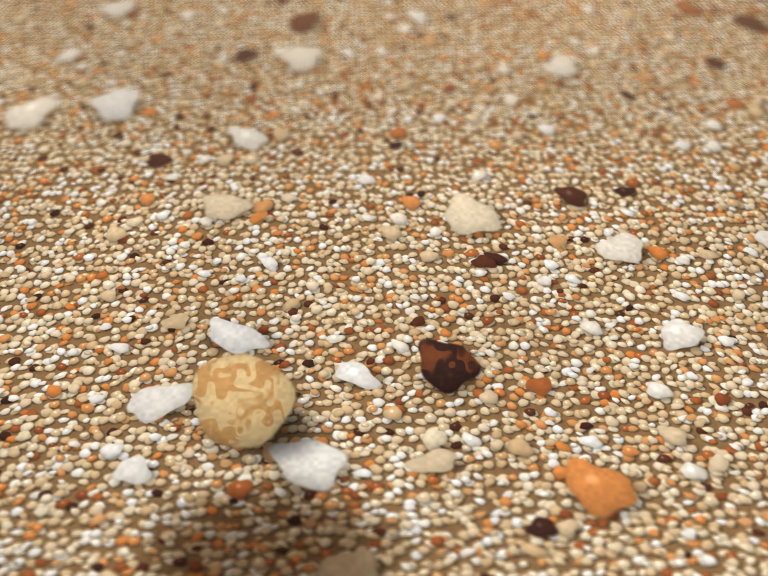
This texture is drawn by a Shadertoy shader. Its source:

```glsl
const vec3 GAP = vec3(.55, .42, .28);
const vec3 TAN = vec3(.76, .63, .46);
const vec3 CREAM = vec3(.86, .79, .67);
const vec3 SHELL = vec3(.87, .85, .82);
const vec3 ORANGE = vec3(.80, .48, .24);
const vec3 RUST = vec3(.52, .28, .17);
const vec3 DARK = vec3(.23, .15, .13);
const float HORIZON = 1.7;
const int LENS_SAMPLES = 8;

vec4 hash4(vec2 p, float seed) {
    vec4 q = fract((p.xyxy + seed * 17.3) * vec4(.1031, .1030, .0973, .1099));
    q += dot(q, q.wzxy + 33.33);
    return fract((q.xxyz + q.yzzw) * q.zywx);
}

float noise(vec2 p) {
    vec2 i = floor(p), f = fract(p);
    f *= f * (3. - 2. * f);
    float low = mix(hash4(i, 3.).x, hash4(i + vec2(1, 0), 3.).x, f.x);
    float high = mix(hash4(i + vec2(0, 1), 3.).x, hash4(i + 1., 3.).x, f.x);
    return mix(low, high, f.y);
}

// Shares are cumulative: dark, rust, orange, shell; the rest is sand
vec3 mineral(float pick, float tone, vec4 shares) {
    if (pick < shares.x) return mix(DARK, RUST, tone * .45);
    if (pick < shares.y) return mix(RUST, ORANGE, tone * .6);
    if (pick < shares.z) return mix(ORANGE, TAN, tone * .7);
    if (pick < shares.w) return mix(CREAM, SHELL, .4 + .6 * tone);
    return mix(TAN, CREAM, tone);
}

// One lit stone with a contact shadow, laid over the ground colour
vec3 stone(vec3 ground, vec2 q, float radius, float stretch, float seed,
           float lumps, float relief, vec3 colour, float soft) {
    vec2 n = q / radius;
    float shadow = 1. - smoothstep(.65, 1.35, length(n * vec2(1, stretch) - vec2(.16, -.28)));
    ground *= 1. - .36 * shadow;
    float turn = (seed - .5) * 1.5;
    vec2 r = mat2(cos(turn), -sin(turn), sin(turn), cos(turn)) * n;
    r.y *= stretch;
    float a = atan(r.y, r.x + 1e-5);
    float d = length(r) * (1. + lumps * (sin(3. * a + seed * 40.) + .6 * sin(5. * a + seed * 71.)));
    float up = sqrt(max(0., 1. - d * d));
    float light = 1. + relief * (.3 * up - .2 + .25 * dot(n, vec2(-.3, .9)));
    float glint = (1. - smoothstep(.05, .3, length(n - vec2(-.15, .35 / stretch)))) * step(.72, fract(seed * 13.7));
    vec3 lit = colour * light + glint * relief * .25;
    return mix(ground, lit, 1. - smoothstep(1. - soft, 1. + soft, d));
}

// Jittered grid of stones; nearer rows cover farther ones
vec3 scatter(vec3 ground, vec2 p, float density, float share, vec2 sizes,
             float lumps, float relief, vec4 shares, float soft) {
    p *= density;
    vec2 cell = floor(p);
    for (int j = 1; j >= -1; j--)
    for (int i = -1; i <= 1; i++) {
        vec2 id = cell + vec2(i, j);
        vec4 h = hash4(id, density);
        vec4 k = hash4(id, density + 5.);
        float radius = mix(sizes.x, sizes.y, h.z * h.z);
        vec2 q = p - id - .5 - (h.xy - .5) * .7;
        if (k.x > share || dot(q, q) > 4. * radius * radius) continue;
        float left = 1. - smoothstep(-.45, .25, id.x / density);
        vec4 mixShares = shares;
        mixShares.x *= .6 + .9 * left;
        vec3 colour = mineral(h.w, k.y, mixShares);
        ground = stone(ground, q, radius, 1. + .8 * k.z * k.z + lumps * 2., k.w,
                       lumps, relief, colour, soft);
    }
    return ground;
}

vec3 beach(vec2 uv, float soft) {
    // Ground plane that shrinks towards the horizon
    float depth = HORIZON - uv.y;
    vec2 p = vec2((uv.x - .667) / depth, -1.2 * log(depth));

    // Packed sand, then coarser grains, then chips and pebbles
    vec3 colour = scatter(GAP, p, 78., 1., vec2(.5, .64), .05, .9, vec4(.015, .05, .15, .3), soft);
    colour = scatter(colour, p, 57., .5, vec2(.26, .5), .07, .9, vec4(.02, .06, .18, .42), soft);
    colour = scatter(colour, p, 27., .38, vec2(.16, .46), .09, .8, vec4(.06, .13, .28, .62), soft * .8);
    colour = scatter(colour, p, 9., .37, vec2(.13, .42), .12, .5, vec4(.3, .36, .45, .85), soft * .5);

    // Large veined pebble, a dark stone and the shade at the lower edge
    float veins = smoothstep(.45, .75, noise(uv * 32. + 2. * noise(uv * 60.)));
    float pebbleShadow = 1. - smoothstep(.3, 1., length((uv - vec2(.49, .25)) / vec2(.1, .07)));
    colour *= 1. - .4 * pebbleShadow;
    colour = stone(colour, uv - vec2(.42, .305), .088, 1.08, .4, .05, .8,
                   mix(vec3(.82, .70, .50), vec3(.68, .46, .24), veins * .6), .05);
    colour = stone(colour, uv - vec2(.776, .366), .052, 1.25, .23, .12, .8,
                   mix(DARK, RUST, veins * .7), .06);
    float shade = 1. - smoothstep(.55, 1.1, length((uv - vec2(.47, .03)) / vec2(.27, .16)) + .15 * noise(uv * 14.));
    colour *= 1. - shade * vec3(.46, .5, .54);

    // Fine surface mottling
    return colour * (.94 + .12 * noise(p * 190.));
}

void mainImage(out vec4 fragColor, in vec2 fragCoord) {
    vec2 uv = fragCoord / iResolution.y;
    float distant = smoothstep(.52, 1., uv.y);
    float closeUp = 1. - smoothstep(0., .32, uv.y);
    float blur = .0011 + .0065 * distant + .0034 * closeUp;
    float soft = .13 + .25 * distant + .1 * closeUp;

    // Lens blur from a spiral of samples
    vec3 colour = vec3(0);
    for (int i = 0; i < LENS_SAMPLES; i++) {
        float t = float(i) + .5;
        vec2 offset = sqrt(t / float(LENS_SAMPLES)) * vec2(cos(t * 2.4), sin(t * 2.4));
        colour += beach(uv + blur * offset, soft);
    }
    colour /= float(LENS_SAMPLES);

    // Warm distant haze and broad damp patches
    colour = mix(colour, vec3(.76, .64, .49), .28 * distant);
    colour *= .96 + .1 * noise(uv * 5.);
    fragColor = vec4(clamp(colour, 0., 1.), 1);
}
```
